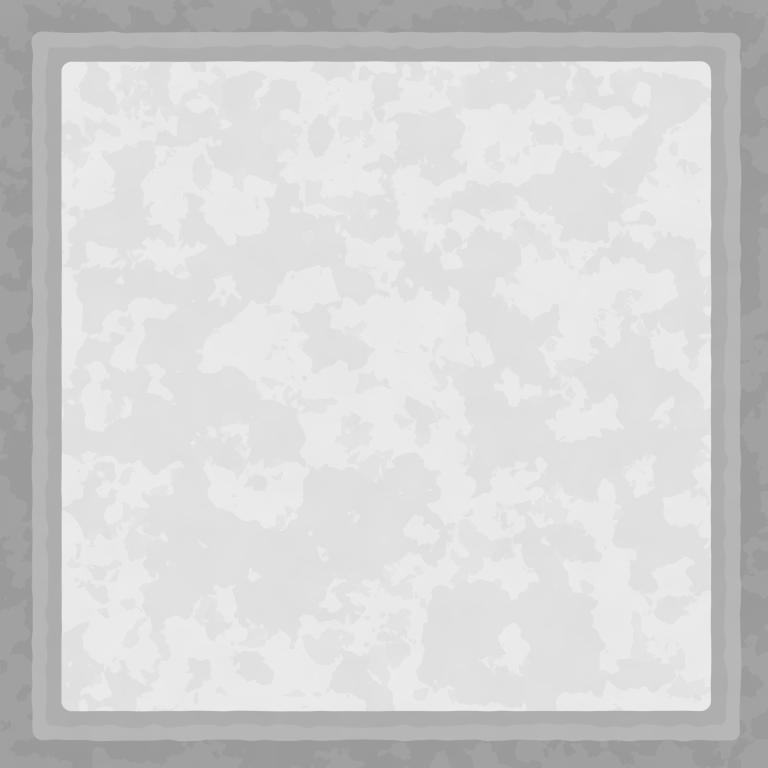
Write a Shadertoy shader that draws this texture.

```glsl
// A pale mottled plaster tile set in a two-tone grey bevel and a darker rough border.
// Nested rounded-box distances place the layers; thresholded value noise makes
// the blotches and slightly wobbles the edges.

float hash(vec2 p) {
    return fract(sin(dot(p, vec2(127.1, 311.7))) * 43758.5453);
}

float valueNoise(vec2 p) {
    vec2 cell = floor(p);
    vec2 f = fract(p);
    f = f * f * (3.0 - 2.0 * f);
    float low = mix(hash(cell), hash(cell + vec2(1.0, 0.0)), f.x);
    float high = mix(hash(cell + vec2(0.0, 1.0)), hash(cell + vec2(1.0)), f.x);
    return mix(low, high, f.y);
}

float fbm(vec2 p) {
    float sum = 0.0;
    float weight = 0.5;
    for (int i = 0; i < 4; i++) {
        sum += weight * valueNoise(p);
        p = mat2(1.6, 1.2, -1.2, 1.6) * p + 7.3;
        weight *= 0.5;
    }
    return sum / 0.9375;
}

float roundedBox(vec2 p, float halfSize, float radius) {
    vec2 q = abs(p) - halfSize + radius;
    return length(max(q, 0.0)) + min(max(q.x, q.y), 0.0) - radius;
}

void mainImage(out vec4 fragColor, in vec2 fragCoord) {
    vec2 uv = fragCoord / iResolution.xy;
    vec2 p = uv - vec2(0.503, 0.497);
    float aa = 0.75 / min(iResolution.x, iResolution.y);

    // Layer distances, negative inside
    float wobble = valueNoise(uv * 55.0) - 0.5;
    float rim = roundedBox(p, 0.461, 0.013) + 0.0025 * wobble;
    float groove = roundedBox(p, 0.442, 0.010) + 0.007 * wobble;
    float panel = roundedBox(p, 0.4228, 0.013) + 0.001 * wobble;

    // Rough border: darker beside the rim, lighter flecks further out
    float grain = fbm(uv * 38.0 + 31.0);
    float flecks = smoothstep(0.50, 0.54, grain + 6.0 * (rim - 0.018));
    float shade = 0.606 + 0.028 * flecks + 0.02 * (fbm(uv * 12.0) - 0.5);

    // Raised rim with a darker inner groove
    float rimShade = 0.715 + 0.016 * (grain - 0.5);
    float grooveShade = 0.680 + 0.016 * (grain - 0.5);
    shade = mix(shade, rimShade, smoothstep(aa, -aa, rim));
    shade = mix(shade, grooveShade, smoothstep(0.0015, -0.0015, groove));

    // Plaster: two sizes of grey blotches, fading out near the panel edge
    vec2 warp = vec2(valueNoise(uv * 70.0), valueNoise(uv * 70.0 + 19.0)) - 0.5;
    vec2 q = uv + 0.010 * warp;
    float edgeLight = 0.14 * smoothstep(-0.025, -0.002, panel);
    float broad = fbm(q * 24.0) + 0.25 * (valueNoise(uv * 9.0 + 4.0) - 0.5);
    float small = fbm(q * 42.0 + 53.0);
    float blotch = smoothstep(0.515, 0.545, broad - edgeLight);
    float spots = smoothstep(0.61, 0.64, small - edgeLight);
    float plaster = 0.915 + 0.018 * (fbm(uv * 30.0 + 11.0) - 0.5);
    plaster -= 0.036 * max(blotch, 0.75 * spots);
    shade = mix(shade, plaster, smoothstep(aa, -aa, panel));

    fragColor = vec4(vec3(shade), 1.0);
}
```
